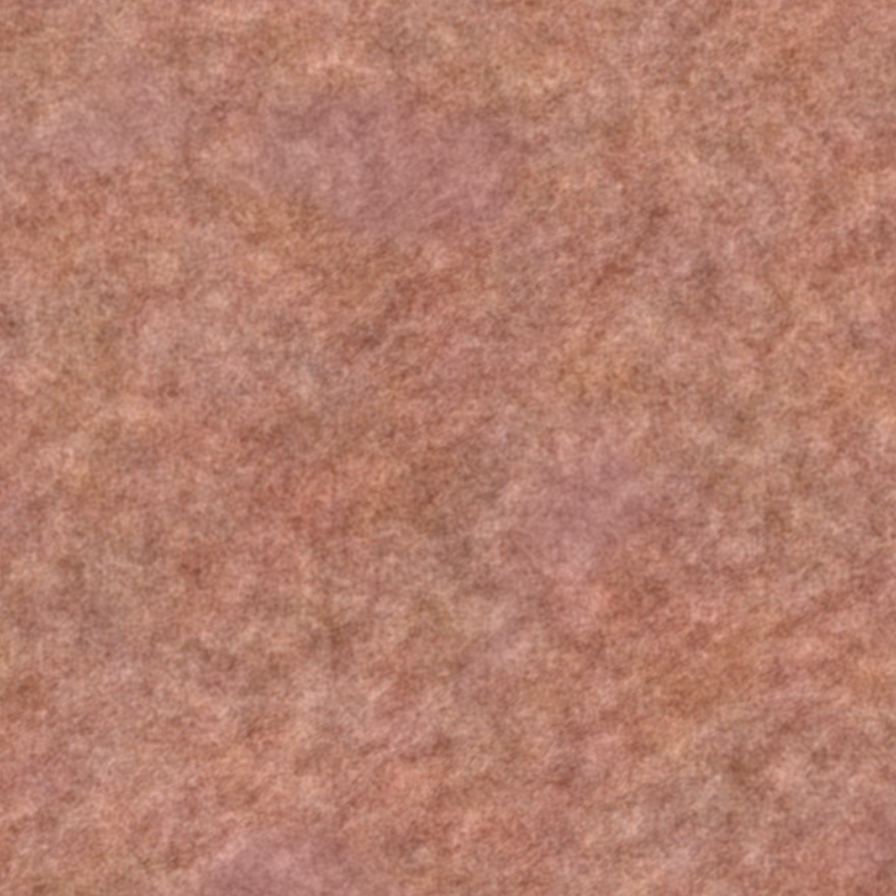
Reproduce this texture procedurally as a WebGL 1 fragment shader.

```glsl
precision highp float;

uniform vec2 u_resolution;

const vec3 CLAY = vec3(0.706, 0.494, 0.424);
const vec3 MAUVE = vec3(0.694, 0.490, 0.468);
const vec3 TONE_AXIS = vec3(0.034, 0.036, 0.036);   // dark to light
const vec3 WARM_AXIS = vec3(0.006, 0.001, -0.013);  // cool to tan
const vec3 RED_AXIS = vec3(0.009, -0.007, -0.004);  // olive to red

// Arithmetic hash, each component in -1..1
vec2 hashGradient(vec2 cell) {
  vec3 h = fract(cell.xyx * vec3(0.1031, 0.1030, 0.0973));
  h += dot(h, h.yzx + 33.33);
  return fract((h.xx + h.yz) * h.zy) * 2.0 - 1.0;
}

float gradientNoise(vec2 p) {
  vec2 cell = floor(p);
  vec2 f = fract(p);
  vec2 fade = f * f * f * (f * (f * 6.0 - 15.0) + 10.0);
  vec2 e = vec2(1.0, 0.0);
  float a = dot(hashGradient(cell), f);
  float b = dot(hashGradient(cell + e.xy), f - e.xy);
  float c = dot(hashGradient(cell + e.yx), f - e.yx);
  float d = dot(hashGradient(cell + e.xx), f - e.xx);
  return mix(mix(a, b, fade.x), mix(c, d, fade.x), fade.y);
}

// Octaves scaled to a spread of about one
float fbm(vec2 p, float gain) {
  float sum = 0.0;
  float power = 0.0;
  float amplitude = 1.0;
  for (int i = 0; i < 4; i++) {
    sum += amplitude * gradientNoise(p);
    power += amplitude * amplitude;
    amplitude *= gain;
    p = mat2(1.6, 1.2, -1.2, 1.6) * p + 17.3;
  }
  return 5.5 * sum / sqrt(power);
}

// Coordinates along and across a direction, stretched along it
vec2 grainSpace(vec2 p, float angle, float stretch) {
  vec2 along = vec2(cos(angle), sin(angle));
  return vec2(dot(p, along) / stretch, dot(p, vec2(-along.y, along.x)));
}

// Soft blotches that turn into short slanted streaks where streakiness is high
float mottling(vec2 p, float streakiness) {
  vec2 warp = vec2(gradientNoise(p * 22.0 + 5.0), gradientNoise(p * 22.0 + 61.0));
  vec2 q = p + 0.010 * warp;
  float blotches = fbm(grainSpace(q, 0.5, 1.15) * 21.0 + 90.0, 0.8);
  float streaks = fbm(grainSpace(q, 0.62, 1.9) * 31.0 + 140.0, 0.78);
  float blend = mix(0.05, 0.65, streakiness);
  return mix(blotches, streaks, blend) / length(vec2(blend, 1.0 - blend));
}

void main() {
  vec2 p = gl_FragCoord.xy / min(u_resolution.x, u_resolution.y);

  // Broad regions
  float broadTone = fbm(p * 3.5 + 31.0, 0.5);
  float streakiness = smoothstep(-0.3, 1.2, fbm(p * 2.2 + 203.0, 0.4));
  float mauveCover = smoothstep(0.7, 1.6, fbm(grainSpace(p, 0.5, 1.4) * 3.2 + 77.0, 0.45));

  // Local tone and hue
  float mottle = mottling(p, streakiness);
  float grain = 5.5 * gradientNoise(p * 95.0 + 11.0);
  float fineGrain = 5.5 * gradientNoise(p * 170.0 + 29.0);
  float tone = 1.0 * mottle + 0.42 * broadTone + 0.48 * grain + 0.48 * fineGrain;
  tone *= mix(1.0, 0.75, mauveCover);
  float warmth = 0.8 * fbm(p * 6.0 + 251.0, 0.75) + 2.0 * gradientNoise(p * 120.0 + 43.0);
  float redness = 0.65 * fbm(p * 5.0 + 307.0, 0.8) + 2.0 * gradientNoise(p * 110.0 + 19.0);

  // Sparse pale flecks
  float fleck = smoothstep(1.4, 2.6, fbm(p * 15.0 + 401.0, 0.6));

  vec3 color = mix(CLAY, MAUVE, 0.7 * mauveCover);
  color += TONE_AXIS * (tone + 1.2 * fleck);
  color += (WARM_AXIS * warmth + RED_AXIS * redness) * (1.0 - 0.6 * mauveCover);
  gl_FragColor = vec4(clamp(color, 0.0, 1.0), 1.0);
}
```
